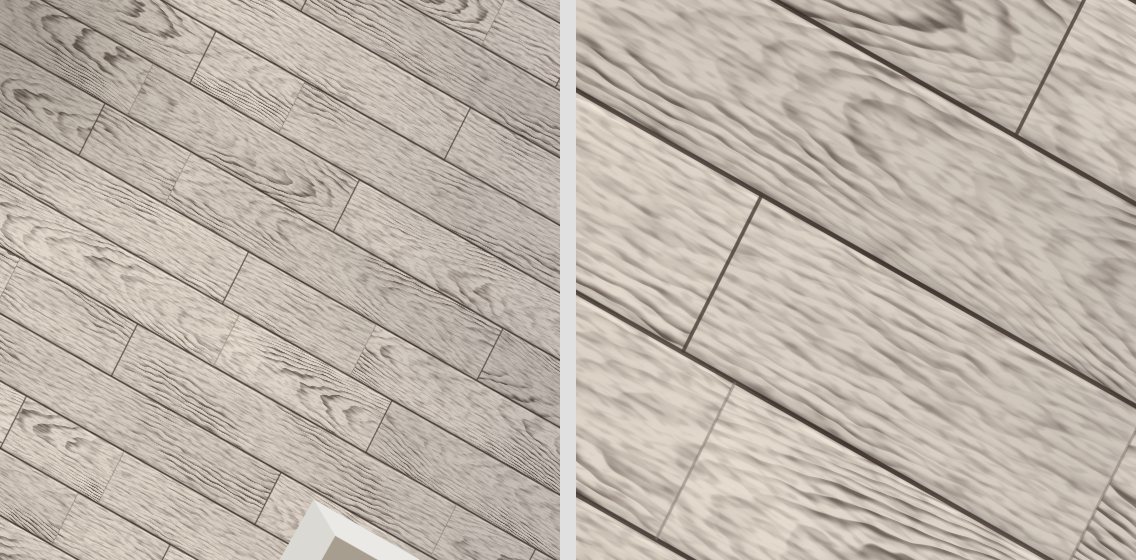
Left, the full canvas; right, a detail of the centre.
A WebGL 1 fragment shader for this texture:

```glsl
precision highp float;
// Whitewashed oak floor: slanted boards in rows, each row shifted by a constant step.
// Grain is nested, noise-warped growth rings plus fine pores; hashes vary every board.
// Dark seams, thin butt joints and the corner of a white frame lie on top.
uniform vec2 u_resolution;

const float ROW_PITCH = 0.1048;
const float BOARD_LENGTH = 0.8164;

float hash(vec2 p) {
  return fract(sin(dot(p, vec2(127.1, 311.7))) * 4375.85);
}

float cornerSlope(vec2 cell, vec2 offset) {
  float angle = 6.2832 * hash(cell);
  return dot(vec2(cos(angle), sin(angle)), offset);
}

// Gradient noise, roughly -0.7 to 0.7
float noise(vec2 p) {
  vec2 i = floor(p), f = fract(p);
  vec2 s = f * f * f * (f * (f * 6.0 - 15.0) + 10.0);
  vec2 e = vec2(1.0, 0.0);
  return mix(mix(cornerSlope(i, f), cornerSlope(i + e, f - e), s.x),
             mix(cornerSlope(i + e.yx, f - e.yx), cornerSlope(i + 1.0, f - 1.0), s.x), s.y);
}

// Antialiased line of the given half width
float stroke(float dist, float halfWidth) {
  float blur = 0.8 / u_resolution.y;
  return 1.0 - smoothstep(halfWidth - blur, halfWidth + blur, dist);
}

// Darkness of the growth rings; g is in row pitches along and across the board
float rings(vec2 g, float across, float seed) {
  float w = across - 0.5 + 0.5 * (hash(vec2(seed, 3.0)) - 0.5) + 0.25 * noise(g * vec2(0.4, 0.3));
  float flow = hash(vec2(seed, 5.0)) < 0.5 ? -1.0 : 1.0;
  float cathedral = flow * g.x * 1.9 + 17.0 * w * w;
  float straight = across * 11.0 + g.x * 0.35 * flow;
  float ring = mix(straight, cathedral, step(0.4, hash(vec2(seed, 7.0))));
  ring += 1.7 * noise(g * vec2(0.6, 1.8)) + 0.5 * noise(g * vec2(2.6, 6.0))
        + 0.25 * noise(g * vec2(6.0, 14.0));
  float s = fract(ring);
  float vein = smoothstep(0.4, 0.85, s) * (1.0 - smoothstep(0.88, 1.0, s));
  float patches = smoothstep(-0.05, 0.42, noise(g * vec2(0.55, 1.5) + 9.0));
  return vein * (0.24 + 0.75 * patches);
}

void main() {
  // Rotate so that x runs along the boards and y across them, downwards
  vec2 p = gl_FragCoord.xy / u_resolution;
  p.y = 1.0 - p.y;
  vec2 floorPos = vec2(dot(p, vec2(0.8706, 0.492)), dot(p, vec2(-0.492, 0.8706)));

  // Row, board and position within the board
  float rowPos = (floorPos.y - 0.068) / ROW_PITCH;
  float row = floor(rowPos);
  float across = rowPos - row;
  float run = floorPos.x - 0.2565 - 0.3536 * row - 0.005 * (across - 0.5);
  float board = floor(run / BOARD_LENGTH);
  float along = run - board * BOARD_LENGTH;

  // Some boards have a faint cut where the grain changes
  float cutHash = hash(vec2(row + 4.0, board + 31.0));
  float cut = BOARD_LENGTH * (0.15 + 0.7 * cutHash);
  float hasCut = step(0.45, fract(cutHash * 7.3));
  float seed = hash(vec2(row + 0.37, board + 0.5 * hasCut * step(cut, along)));

  // Wood grain: rings, short pores and cloudy wash
  vec2 g = vec2(floorPos.x / ROW_PITCH, across) + floor(seed * vec2(90.0, 57.0)) * 1.37;
  float streak = noise(g * vec2(3.5, 26.0));
  float pores = noise(g * vec2(9.0, 32.0) + 40.0);
  float wash = noise(g * vec2(0.7, 1.6) + 20.0);
  float grain = rings(g, across, seed) * (0.75 + 0.6 * streak);
  grain += 0.22 * smoothstep(-0.1, 0.5, streak) + 0.17 * smoothstep(0.0, 0.45, pores);
  vec3 color = mix(vec3(0.845, 0.815, 0.775), vec3(0.43, 0.385, 0.355), clamp(grain, 0.0, 1.0));
  color *= 0.96 + 0.07 * seed + 0.05 * wash;

  // Room light: cooler to the right, dim in the upper left corner
  color *= mix(vec3(1.02, 1.01, 1.0), vec3(0.92, 0.915, 0.925), smoothstep(0.35, 1.0, p.x));
  color *= 1.0 - 0.2 * (1.0 - smoothstep(0.0, 0.4, length(p - vec2(0.03, 0.06))));

  // Seams with a soft shadow above and a pale bevel below
  float seam = min(across, 1.0 - across) * ROW_PITCH;
  float wear = 0.5 + 0.5 * noise(vec2(floorPos.x * 9.0, floor(rowPos + 0.5) * 5.3));
  color *= 1.0 - 0.14 * smoothstep(0.9, 1.0, across);
  color += 0.05 * stroke(abs(across * ROW_PITCH - 0.0036), 0.0012);
  color = mix(color, vec3(0.23, 0.185, 0.16), stroke(seam, 0.0014) * (0.7 + 0.3 * wear));

  // Butt joints, and the fainter cuts
  float joint = min(along, BOARD_LENGTH - along);
  color = mix(color, vec3(0.28, 0.24, 0.21), 0.8 * stroke(joint, 0.0011));
  color = mix(color, vec3(0.5, 0.46, 0.43), 0.5 * hasCut * stroke(abs(along - cut), 0.0009));

  // White frame corner, mitred, with a beige opening
  vec2 frame = floorPos - vec2(0.9265, 0.501);
  vec2 opening = frame - vec2(0.0655, 0.0375);
  float mitre = smoothstep(-0.002, 0.002, frame.x * 0.57 - frame.y);
  vec3 frameColor = mix(vec3(0.86, 0.85, 0.83), vec3(0.92, 0.915, 0.9), mitre);
  frameColor = mix(frameColor, vec3(0.66, 0.62, 0.56), stroke(-min(opening.x, opening.y), 0.0));
  color = mix(color, frameColor, stroke(-min(frame.x, frame.y), 0.0));

  gl_FragColor = vec4(color, 1.0);
}
```
